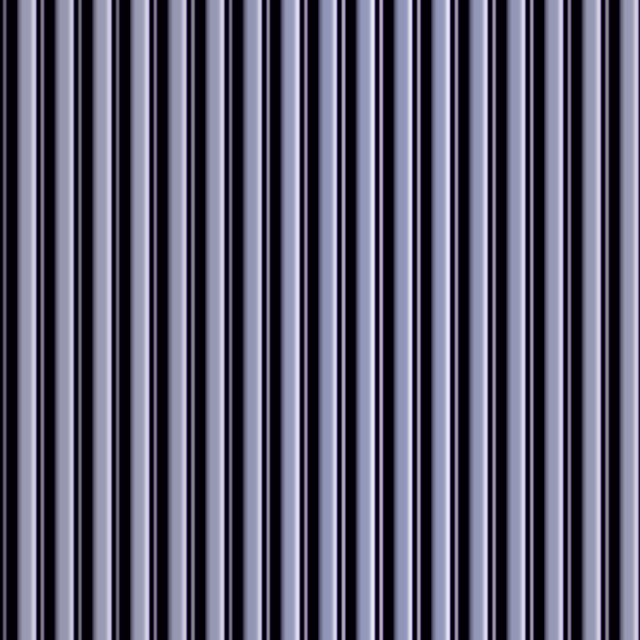
This pattern is drawn by a Shadertoy shader. Its source:

```glsl
// Seventeen glossy lavender-grey vertical bars on black, each followed by a thin line.
#define REPEATS 17.0
#define PHASE 0.44
#define BAR_WIDTH 0.525
#define LINE_CENTER 0.685
#define LINE_WIDTH 0.085
#define GLOSS_CENTER 0.46
#define GLOSS_WIDTH 0.07
#define EDGE_SOFT 0.035
#define GROUND vec3(0.008, 0.0, 0.025)
#define GREY_BAR vec3(0.60, 0.60, 0.70)
#define BLUE_BAR vec3(0.57, 0.59, 0.73)

float hash(float n) {
    return fract(sin(n * 127.1 + 11.7) * 43758.5453);
}

// Soft band from a to b; red and blue spread slightly past green for a violet fringe.
vec3 fringedBand(float u, float a, float b, float softA, float softB) {
    vec3 spread = vec3(0.003, 0.0, 0.008);
    vec3 rise = smoothstep(a - spread - softA, a - spread + softA, vec3(u));
    vec3 fall = smoothstep(b + spread - softB, b + spread + softB, vec3(u));
    return rise * (1.0 - fall);
}

void mainImage(out vec4 fragColor, in vec2 fragCoord) {
    float x = fragCoord.x / iResolution.x;
    float column = x * REPEATS - PHASE;
    float id = floor(column);
    float u = column - id;
    float softness = max(EDGE_SOFT, 0.75 * REPEATS / iResolution.x);

    // Variation per repeat, with a slow drift to bluer, shinier bars right of centre
    float tone = hash(id);
    float drift = exp(-pow((id / REPEATS - 0.58) / 0.25, 2.0));
    float barEnd = BAR_WIDTH - 0.01 * drift + 0.01 * (tone - 0.5);

    // Wide bar: shaded left flank, flat body, bright gloss near the right edge
    vec3 body = mix(GREY_BAR, BLUE_BAR, drift) * (0.985 + 0.03 * tone);
    body *= mix(0.62, 1.0, smoothstep(0.03, 0.18, u));
    float gloss = exp(-pow((u - GLOSS_CENTER) / GLOSS_WIDTH, 2.0));
    vec3 shine = mix(vec3(0.83, 0.82, 0.90), vec3(0.92, 0.92, 0.98), drift);
    body = mix(body, shine, gloss * mix(0.85, 1.0, tone));
    vec3 barMask = fringedBand(u, 0.025, barEnd, softness + 0.015, softness);
    vec3 color = mix(GROUND, body, barMask);

    // Thin line: brightness and tint change gently from repeat to repeat
    float halfWidth = 0.5 * LINE_WIDTH * mix(0.9, 1.1, hash(id + 57.0));
    float brightness = 0.50 + 0.20 * drift + 0.12 * (hash(id + 83.0) - 0.5);
    vec3 tint = mix(vec3(0.93, 0.95, 0.98), vec3(0.96, 0.92, 1.0), tone);
    vec3 lineMask = fringedBand(u, LINE_CENTER - halfWidth, LINE_CENTER + halfWidth, softness, softness);
    color = mix(color, tint * brightness, lineMask);

    fragColor = vec4(color, 1.0);
}
```
